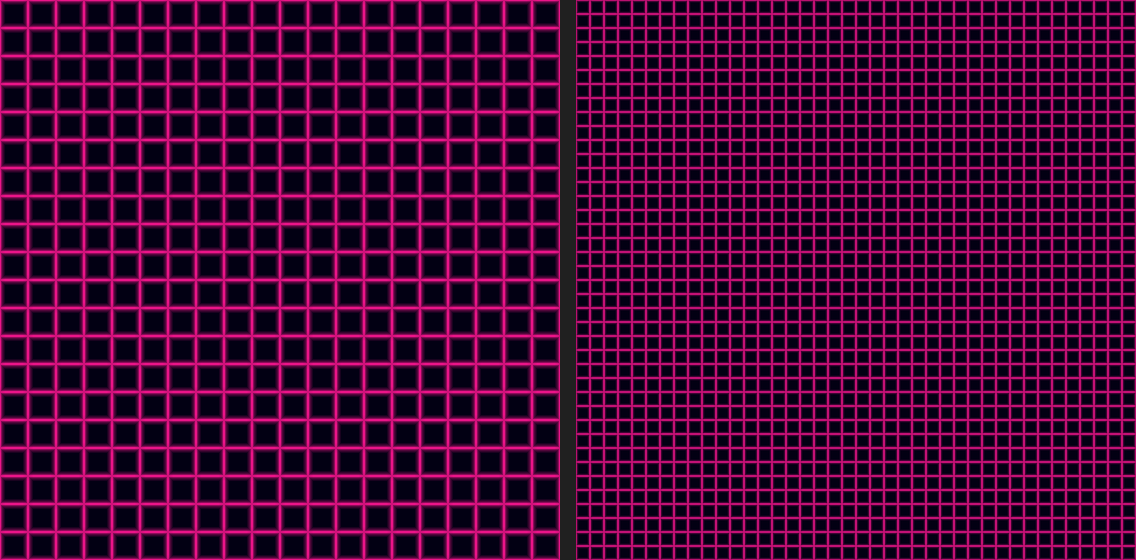
Left: one tile. Right: repeated 2 by 2.
This pattern is drawn by a Shadertoy shader. Its source:

```glsl
// Neon grid: a square lattice of glowing pink lines on near-black navy.
// Each cell measures its distance to the nearest vertical and horizontal line,
// then layers a soft-edged core over a linear glow, dimmed a little at crossings.

#define REPEATS 20.0                      // cells across and down, whole number
#define CORE_HALF_WIDTH 0.038             // in cells
#define CORE_SOFTNESS 0.039               // in cells
#define GLOW_RADIUS 0.19                  // in cells
#define GLOW_STRENGTH 0.60
#define CROSSING_DIM 0.15
#define BACKGROUND vec3(0.008, 0.0, 0.075)
#define NEON_PINK vec3(0.99, 0.082, 0.57)

// Distance in cells to the nearest vertical (x) and horizontal (y) line
vec2 lineDistance(vec2 cellPos) {
    return abs(fract(cellPos + 0.5) - 0.5);
}

// Linear falloff from 1 on the line to 0 at the glow radius
vec2 glowFalloff(vec2 dist) {
    return clamp(1.0 - dist / GLOW_RADIUS, 0.0, 1.0);
}

// Bright core, never sharper than one pixel
vec2 coreCoverage(vec2 dist, float pixelSize) {
    float soft = max(CORE_SOFTNESS, pixelSize);
    return 1.0 - smoothstep(CORE_HALF_WIDTH - soft, CORE_HALF_WIDTH + soft, dist);
}

void mainImage(out vec4 fragColor, in vec2 fragCoord) {
    vec2 cellPos = fragCoord / iResolution.xy * REPEATS;
    float pixelSize = REPEATS / min(iResolution.x, iResolution.y);

    // Light from each line direction: core over glow
    vec2 dist = lineDistance(cellPos);
    vec2 glow = glowFalloff(dist);
    vec2 light = mix(GLOW_STRENGTH * glow, vec2(1.0), coreCoverage(dist, pixelSize));

    // The stronger line wins; overlapping glows mute the crossings
    float neon = max(light.x, light.y);
    neon *= 1.0 - CROSSING_DIM * glow.x * glow.y;

    fragColor = vec4(mix(BACKGROUND, NEON_PINK, neon), 1.0);
}
```
